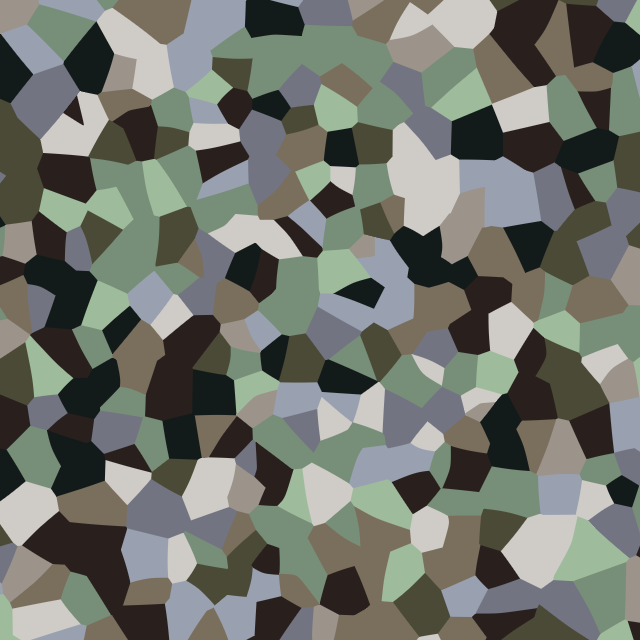
Reproduce this pattern procedurally as a three.js fragment shader.

```glsl
// Camouflage mosaic: flat angular patches in muted greens, greys and browns.
// A jittered grid is thinned towards the rim, then split into weighted Voronoi
// cells; a shuffled cell index deals out the colours in fixed shares.
varying vec2 vUv;

const float GRID = 20.0;          // seed cells across the canvas
const float JITTER = 1.0;         // scatter of a seed inside its cell
const float WEIGHT = 0.16;        // size bias of seeds, bends the borders a little
const float THIN_CENTRE = 0.06;   // share of seeds removed in the middle
const float THIN_RIM = 0.46;      // share of seeds removed at the rim
const float THIN_NOISE = 0.35;    // patchiness of the thinning
const float NOISE_SCALE = 5.0;    // noise periods across the canvas
const float EDGE_WIDTH = 0.0016;  // border softness in canvas units
const float SHUFFLE_PRIME = 401.0; // cubing is a permutation modulo this prime

const vec3 GREEN      = vec3(0.465, 0.560, 0.470);
const vec3 BROWN      = vec3(0.480, 0.430, 0.360);
const vec3 LAVENDER   = vec3(0.600, 0.630, 0.695);
const vec3 SLATE      = vec3(0.450, 0.455, 0.510);
const vec3 TAUPE      = vec3(0.610, 0.575, 0.545);
const vec3 DARK_BROWN = vec3(0.160, 0.125, 0.115);
const vec3 BLACK      = vec3(0.070, 0.105, 0.100);
const vec3 BONE       = vec3(0.810, 0.800, 0.780);
const vec3 OLIVE      = vec3(0.290, 0.290, 0.210);
const vec3 MINT       = vec3(0.620, 0.735, 0.610);

vec3 hash3(vec2 p) {
  vec3 q = fract(p.xyx * vec3(0.1031, 0.1030, 0.0973));
  q += dot(q, q.yxz + 33.33);
  return fract((q.xxy + q.yzz) * q.zyx);
}

vec2 gradientAt(vec2 corner) {
  float angle = 6.28319 * hash3(corner + 71.0).x;
  return vec2(cos(angle), sin(angle));
}

float gradientNoise(vec2 p) {
  vec2 i = floor(p), f = p - i;
  vec2 u = f * f * f * (f * (f * 6.0 - 15.0) + 10.0);
  vec2 e = vec2(1.0, 0.0);
  float low = mix(dot(gradientAt(i), f), dot(gradientAt(i + e), f - e), u.x);
  float high = mix(dot(gradientAt(i + e.yx), f - e.yx),
                   dot(gradientAt(i + 1.0), f - 1.0), u.x);
  return mix(low, high, u.y);
}

// Thresholds are the running sums of the area shares.
vec3 palette(float t) {
  vec3 c = GREEN;
  if (t > 0.16) c = BROWN;
  if (t > 0.29) c = LAVENDER;
  if (t > 0.39) c = SLATE;
  if (t > 0.49) c = TAUPE;
  if (t > 0.53) c = DARK_BROWN;
  if (t > 0.66) c = BLACK;
  if (t > 0.74) c = BONE;
  if (t > 0.84) c = OLIVE;
  if (t > 0.93) c = MINT;
  return c;
}

// Cubing the cell index scrambles it while visiting each colour slot once.
vec3 cellColour(vec2 cell) {
  float k = mod(cell.x + GRID * cell.y + 137.0, SHUFFLE_PRIME);
  float cube = mod(mod(k * k, SHUFFLE_PRIME) * k, SHUFFLE_PRIME);
  return palette((cube + 0.5) / SHUFFLE_PRIME);
}

float thinning(vec2 cell) {
  vec2 uv = (cell + 0.5) / GRID;
  float rim = smoothstep(0.12, 0.62, length(uv - 0.5));
  return mix(THIN_CENTRE, THIN_RIM, rim)
       + THIN_NOISE * rim * gradientNoise(uv * NOISE_SCALE + 20.0);
}

void main() {
  vec2 p = vUv * GRID;
  vec2 home = floor(p);
  float nearest = 1e3, second = 1e3;
  vec2 nearCell = home, nextCell = home;
  vec2 nearDir = vec2(1.0, 0.0), nextDir = vec2(-1.0, 0.0);

  // Find the two closest surviving seeds.
  for (int y = -3; y <= 3; y++) {
    for (int x = -3; x <= 3; x++) {
      vec2 cell = home + vec2(float(x), float(y));
      vec3 h = hash3(cell + 40.0);
      if (h.z < thinning(cell)) continue;
      vec2 toSeed = cell + 0.5 + JITTER * (h.xy - 0.5) - p;
      float reach = length(toSeed);
      vec2 dir = toSeed / max(reach, 1e-4);
      float d = reach - WEIGHT * hash3(cell + 90.0).x;
      if (d < nearest) {
        second = nearest; nextCell = nearCell; nextDir = nearDir;
        nearest = d; nearCell = cell; nearDir = dir;
      } else if (d < second) {
        second = d; nextCell = cell; nextDir = dir;
      }
    }
  }

  // Distance to the shared border smooths the step between two patches.
  float border = (second - nearest) / max(length(nearDir - nextDir), 1e-3) / GRID;
  float cover = clamp(0.5 + border / EDGE_WIDTH, 0.0, 1.0);
  gl_FragColor = vec4(mix(cellColour(nextCell), cellColour(nearCell), cover), 1.0);
}
```
